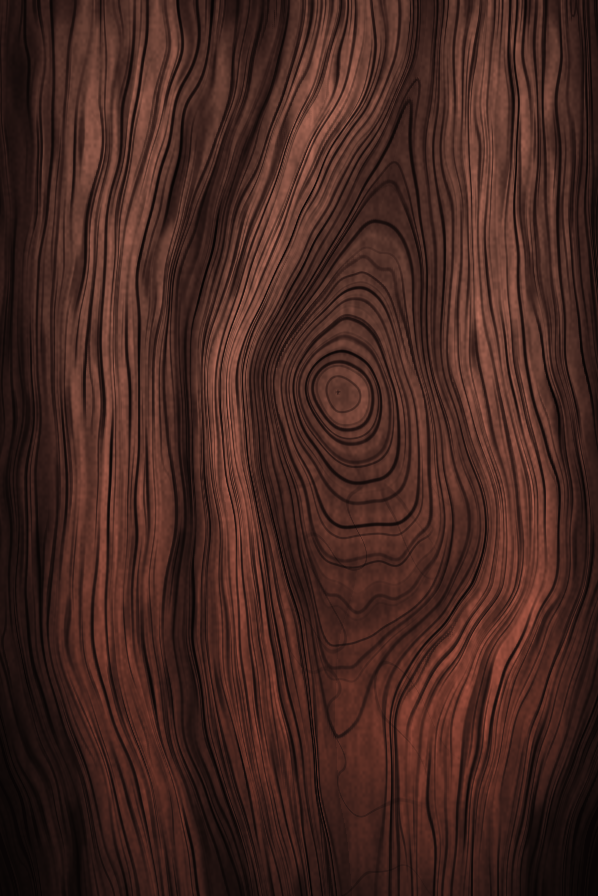
Reproduce this texture procedurally as a Shadertoy shader.

```glsl
// Dark polished wood: wavy vertical grain flowing around a teardrop knot.

float hash(vec2 p) {
    vec3 q = fract(p.xyx * 0.1031);
    q += dot(q, q.yzx + 33.33);
    return fract((q.x + q.y) * q.z);
}

float noise(vec2 p) {
    vec2 i = floor(p), f = fract(p);
    f = f * f * (3.0 - 2.0 * f);
    return mix(mix(hash(i), hash(i + vec2(1, 0)), f.x),
               mix(hash(i + vec2(0, 1)), hash(i + vec2(1, 1)), f.x), f.y);
}

float bell(float x, float center, float width) {
    float d = (x - center) / width;
    return exp(-d * d);
}

// Signed grain coordinate: |u| < 1 in the knot, beyond it strands to each side.
float grainCoord(vec2 p) {
    float y = p.y;
    float knotLeft = 0.371 - 0.135 * y + 0.22 * smoothstep(0.57, 1.0, y) - 0.018 * bell(y, 0.5, 0.13);
    float knotRight = mix(0.449, 0.501 + 0.05 * bell(y, 0.4, 0.13), smoothstep(0.18, 0.35, y));
    float streak = 0.21 + 0.095 * smoothstep(0.62, 1.0, y) + 0.07 * (1.0 - smoothstep(-0.05, 0.3, y));
    float outerLeft = 0.08 * (1.0 - smoothstep(-0.05, 0.35, y));
    float outerRight = 0.64 + 0.04 * bell(y, 0.42, 0.2) - 0.05 * (1.0 - smoothstep(0.0, 0.3, y));

    if (p.x < streak) return -2.0 - (streak - p.x) / (streak - outerLeft);
    if (p.x < knotLeft) return -1.0 - (knotLeft - p.x) / (knotLeft - streak);
    if (p.x > knotRight) return 1.0 + (p.x - knotRight) / (outerRight - knotRight);

    // Closed rings near the heart open into strands along the knot's edges.
    float axis = mix(knotLeft, knotRight, mix(0.3, 0.44, smoothstep(0.2, 0.52, y)));
    float across = p.x < axis ? (p.x - axis) / (axis - knotLeft) : (p.x - axis) / (knotRight - axis);
    float along = 0.88 * (1.0 - exp(-abs(y - 0.555) / (y < 0.555 ? 0.12 : 0.1)));
    float roundness = 3.0 - smoothstep(0.35, 0.53, y);
    float ring = sqrt(max(1.0 - (1.0 - pow(abs(across), roundness)) * (1.0 - along * along), 0.0));
    return across < 0.0 ? -ring : ring;
}

// Dark groove at whole values of g: width in canvas units, thinner where packed.
float groove(float g, float width) {
    float slope = max(length(vec2(dFdx(g), dFdy(g))) * iResolution.y, 1.0);
    float d = (0.5 - abs(fract(g) - 0.5)) / slope;
    width = min(width, 0.17 / slope);
    return 1.0 - smoothstep(width * 0.2, width + 0.6 / iResolution.y, d);
}

void mainImage(out vec4 fragColor, in vec2 fragCoord) {
    vec2 p = fragCoord / iResolution.y;
    float y = p.y;

    // Gentle wander of the fibres
    vec2 q = p;
    q.x += 0.014 * (noise(p * vec2(9.0, 7.0)) - 0.5) + 0.007 * (noise(p * vec2(24.0, 17.0) + 9.0) - 0.5);
    q.y += 0.02 * (noise(p * vec2(17.0, 13.0) + 31.0) - 0.5);
    float u = grainCoord(q);
    float a = abs(u);
    float inKnot = 1.0 - smoothstep(0.9, 1.1, a);
    float outside = smoothstep(1.0, 1.2, a);

    // Strand number, with uneven spacing
    float g = 13.0 * pow(min(a, 1.0), 1.7) + 14.0 * clamp(a - 1.0, 0.0, 1.0) + 18.0 * max(a - 2.0, 0.0);
    g += 1.1 * (noise(vec2(g * 0.8, y * 7.0)) - 0.5) + 0.4 * (noise(p * vec2(45.0, 18.0)) - 0.5);
    float id = floor(g + 0.5);
    float side = id > 13.5 ? sign(u) * 40.0 : 0.0;

    // Broad bands of light and dark wood
    float tone = 0.315;
    tone += 0.25 * bell(u, -1.42, 0.42) * mix(0.1, 1.0, smoothstep(0.15, 0.62, y));
    tone -= 0.17 * bell(u, -2.0, 0.17);
    tone -= 0.05 * bell(u, -2.1, 0.3) * smoothstep(0.05, 0.2, y) * (1.0 - smoothstep(0.25, 0.5, y));
    tone += 0.13 * bell(u, -2.44, 0.22);
    tone += 0.23 * bell(u, 1.36, 0.42);
    tone -= 0.05 * inKnot;
    tone -= 0.09 * bell(a, 0.92, 0.13) * smoothstep(0.12, 0.4, y);
    tone += 0.11 * bell(length((p - vec2(0.395, 0.55)) * vec2(1.3, 1.0)), 0.0, 0.09);
    tone += 0.08 * bell(length((p - vec2(0.495, 0.47)) * vec2(1.5, 0.7)), 0.0, 0.07);
    tone += 0.18 * (noise(vec2(g * 0.6 + sign(u) * 40.0, y * 2.5)) - 0.5) * outside;
    tone += 0.12 * (noise(vec2(g * 1.5 + sign(u) * 40.0, y * 7.0)) - 0.5) * outside;
    tone += 0.12 * (noise(vec2(g * 0.7, y * 6.0)) - 0.5) * (1.0 - outside);
    tone -= 0.5 * max(tone - 0.43, 0.0);

    // Rounded strands with fine fibres and pores
    tone *= mix(0.9, 1.1, sin(3.14159 * fract(g)));
    tone *= 0.88 + 0.24 * noise(vec2(g * 4.5, y * 18.0));
    tone *= 0.88 + 0.24 * noise(q * vec2(170.0, 26.0));
    tone *= 0.91 + 0.18 * noise(p * vec2(330.0, 240.0));

    // Short spindle-shaped checks, tapering at both ends
    float spindle = noise(vec2(g * 2.1 + sign(u) * 17.0, y * 13.0));
    tone *= 1.0 - 0.42 * smoothstep(0.62, 0.92, spindle) * outside;

    // Deep grooves fade in and out along their length; finer ones lie between
    float strength = smoothstep(0.25, 0.75, noise(vec2(id * 7.3 + side, y * 8.5)));
    strength = mix(strength, 0.45 + 0.55 * strength, inKnot) * smoothstep(0.1, 0.25, a);
    float depth = 0.6 + 0.5 * hash(vec2(id, side));
    tone *= 1.0 - 0.72 * strength * depth * groove(g, mix(0.0021, 0.0025, inKnot));
    float fine = g * 2.3 + 0.8 * noise(vec2(g, y * 9.0));
    float fineStrength = smoothstep(0.4, 0.85, noise(vec2(floor(fine + 0.5) * 3.7, y * 11.0)));
    tone *= 1.0 - 0.45 * fineStrength * groove(fine, 0.0014);

    // Hairline cracks slanting below the heart
    float crack = abs(noise(mat2(26.0, -9.0, 15.0, 14.0) * p + 5.0) - 0.5);
    float crackArea = bell(p.x, 0.4, 0.07) * (1.0 - smoothstep(0.42, 0.55, y));
    tone *= 1.0 - 0.25 * crackArea * (1.0 - smoothstep(0.008, 0.03, crack));

    // Shadowed borders and lower corners
    tone *= mix(0.45, 1.0, smoothstep(-0.04, 0.12, p.x));
    tone *= mix(0.4, 1.0, 1.0 - smoothstep(0.58, 0.69, p.x));
    tone *= mix(0.5, 1.0, smoothstep(-0.02, 0.22, y)) * (1.0 - 0.2 * smoothstep(0.88, 1.0, y));
    tone *= 1.0 - 0.6 * bell(length(p * vec2(2.2, 1.0) - vec2(0.0, 0.1)), 0.0, 0.24);
    tone *= 1.0 - 0.5 * bell(length(p - vec2(0.68, 0.03)), 0.0, 0.13);

    // Russet below, paler brown above, cooler in the shadows
    vec3 tint = mix(vec3(1.0, 0.5, 0.39), vec3(1.0, 0.62, 0.51), smoothstep(0.15, 0.7, y));
    tint = mix(vec3(1.0, 0.55, 0.48), tint, smoothstep(0.1, 0.38, tone));
    fragColor = vec4(max(tone, 0.03) * tint, 1.0);
}
```
